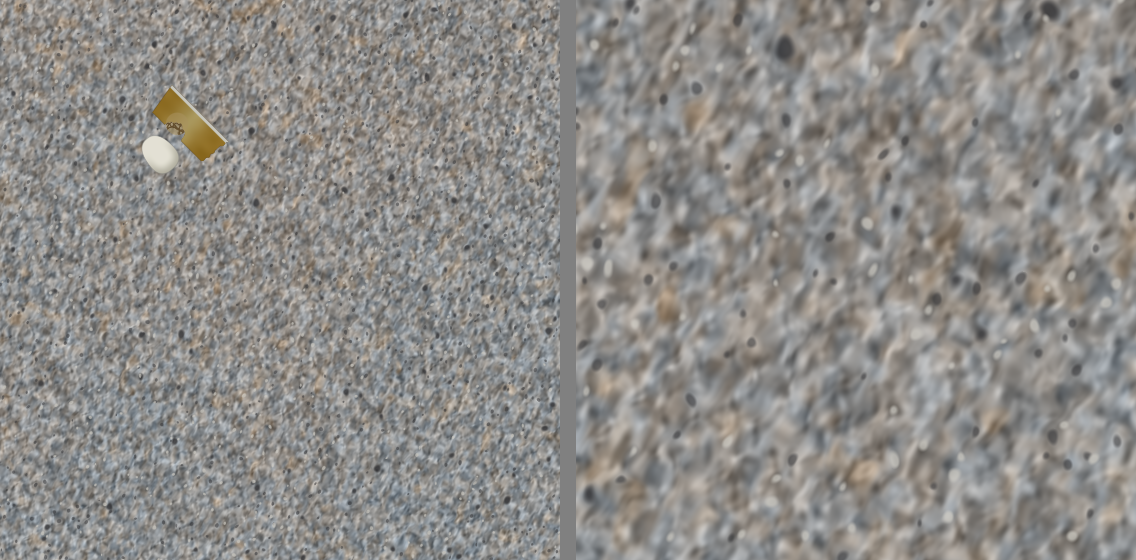
Left, the full canvas; right, a detail of the centre.
This texture is drawn by a WebGL 1 fragment shader. Its source:

```glsl
precision highp float;
// Weathered grey stone with fine slanted grain, a broken gold plate and a pale pebble.
uniform vec2 u_resolution;

const vec3 STONE = vec3(0.555, 0.553, 0.548);
const vec3 PIT = vec3(0.20, 0.20, 0.21);
const vec3 CHIP = vec3(0.80, 0.79, 0.76);
const vec3 BRONZE = vec3(0.55, 0.42, 0.13);
const vec3 PALE_GOLD = vec3(0.66, 0.59, 0.36);
const vec3 RIM_BROWN = vec3(0.34, 0.25, 0.12);
const vec3 IVORY = vec3(0.89, 0.88, 0.83);

float hash(vec2 p) {
  return fract(sin(dot(p, vec2(127.1, 311.7))) * 43758.5453);
}

float noise(vec2 p) {
  vec2 i = floor(p);
  vec2 f = fract(p);
  f = f * f * (3.0 - 2.0 * f);
  float low = mix(hash(i), hash(i + vec2(1.0, 0.0)), f.x);
  float high = mix(hash(i + vec2(0.0, 1.0)), hash(i + 1.0), f.x);
  return mix(low, high, f.y);
}

// Noise in the range -0.5 to 0.5
float signedNoise(vec2 p, float seed) {
  return noise(p + seed) - 0.5;
}

vec2 rotate(vec2 p, float angle) {
  float c = cos(angle);
  float s = sin(angle);
  return vec2(c * p.x - s * p.y, s * p.x + c * p.y);
}

float cover(float dist, float soft) {
  return 1.0 - smoothstep(-soft, soft, dist);
}

// Sparse jittered specks, at most one per cell
float specks(vec2 p, float cells, float density, float radius, float seed) {
  vec2 id = floor(p * cells) + seed;
  vec2 jitter = 0.35 + 0.3 * vec2(hash(id + 3.1), hash(id + 7.7));
  float size = radius * (0.6 + 0.6 * hash(id + 5.3));
  float dist = length((fract(p * cells) - jitter) * vec2(1.0, 0.8)) - size;
  return step(hash(id), density) * cover(dist, 0.1);
}

vec3 stone(vec2 p) {
  // Grain is longer along a steep slant
  vec2 g = rotate(p, 0.33);
  vec2 warp = 0.004 * vec2(signedNoise(p * 90.0, 4.0), signedNoise(p * 90.0, 31.0));
  vec2 w = g + warp;
  float coarse = signedNoise(w * vec2(165.0, 100.0), 11.0);
  float fine = signedNoise(rotate(w, 0.2) * vec2(270.0, 175.0), 57.0);
  float patches = signedNoise(p * 24.0, 83.0);
  float shade = 0.30 * coarse + 0.20 * fine + 0.04 * patches;
  vec3 color = STONE + shade;

  // Warm stains, grain tints and a cooler lower part
  float stain = smoothstep(0.2, 0.45, signedNoise(w * vec2(48.0, 36.0), 19.0));
  float tint = signedNoise(w * vec2(120.0, 80.0), 71.0);
  float cool = 0.5 - p.y + signedNoise(p * 4.0, 43.0);
  color += vec3(0.05, 0.01, -0.035) * stain;
  color += vec3(0.06, 0.0, -0.06) * tint;
  color += vec3(-0.022, 0.0, 0.018) * cool;

  color = mix(color, PIT, 0.8 * specks(w, 42.0, 0.05, 0.18, 2.0));
  color = mix(color, PIT, 0.55 * specks(w, 85.0, 0.08, 0.22, 29.0));
  return mix(color, CHIP, 0.7 * specks(w, 80.0, 0.06, 0.20, 61.0));
}

vec3 addPlate(vec3 ground, vec2 p, float soft) {
  // q.x runs along the lit edge, q.y runs away from it
  vec2 q = rotate(p - vec2(0.358, 0.798), 0.7854);
  q.y = -q.y;
  float ragged = 0.006 * signedNoise(q * 180.0, 13.0);
  float chipped = ragged * step(0.0, q.x);
  float sides = abs(q.x) - 0.072 + 0.17 * q.y + chipped;
  float body = max(sides, max(-q.y, q.y - 0.060));
  float bite = length(q - vec2(-0.010, 0.061)) - 0.020 + ragged;
  float plate = max(body, -bite);

  float sheen = exp(-pow((q.x + 0.004) / 0.028, 2.0));
  vec3 gold = mix(BRONZE, PALE_GOLD, sheen) + 0.05 * signedNoise(q * 60.0, 5.0);
  gold = mix(gold, vec3(0.78, 0.78, 0.75), cover(q.y - 0.006, soft));
  gold = mix(gold, RIM_BROWN, 0.6 * cover(abs(plate) - 0.0008, soft));
  vec3 color = mix(ground, ground * 0.75, 0.5 * cover(plate, 0.005));
  color = mix(color, gold, cover(plate, soft));

  // Translucent disc and the brown crack beside the bite
  float disc = length(q - vec2(-0.016, 0.043)) - 0.020;
  color = mix(color, vec3(0.66, 0.57, 0.37), 0.55 * cover(disc, soft));
  float crack = max(abs(bite + 0.004 + ragged) - 0.002, disc);
  return mix(color, RIM_BROWN, 0.8 * cover(crack, soft));
}

vec3 addPebble(vec3 ground, vec2 p, float soft) {
  vec2 q = rotate(p - vec2(0.285, 0.725), 0.85);
  vec2 s = abs(q / vec2(0.036, 0.027 + 0.10 * q.x));
  float r = pow(pow(s.x, 2.5) + pow(s.y, 2.5), 0.4);
  float dist = (r - 1.0) * 0.028;
  float shade = smoothstep(0.4, 1.0, r) * smoothstep(-0.02, 0.03, q.x);
  vec3 color = mix(IVORY, vec3(0.70, 0.69, 0.63), shade);
  color = mix(color, vec3(0.45), 0.6 * cover(abs(dist) - 0.0008, soft));
  return mix(ground * (1.0 - 0.2 * cover(dist, 0.005)), color, cover(dist, soft));
}

void main() {
  float scale = min(u_resolution.x, u_resolution.y);
  vec2 p = gl_FragCoord.xy / scale;
  float soft = 0.75 / scale;
  vec3 color = addPlate(stone(p), p, soft);
  gl_FragColor = vec4(clamp(addPebble(color, p, soft), 0.0, 1.0), 1.0);
}
```
